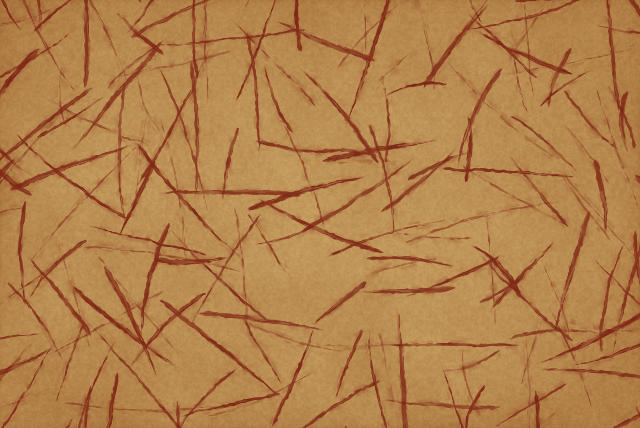
This pattern is drawn by a WebGL 2 fragment shader. Its source:

```glsl
#version 300 es
precision highp float;
// Dry, rust-red brush strokes scattered over grainy tan paper.
// Each cell of a jittered grid owns one bowed, tapered stroke with ragged
// edges; a second, sparser layer adds faint scratches below the bold ones.

#define CELL 0.12            // grid spacing, in canvas heights
#define HALF_LENGTH_MIN 0.07
#define HALF_LENGTH_MAX 0.19
#define HALF_WIDTH_MIN 0.0023
#define HALF_WIDTH_MAX 0.0060
#define BOW 0.030            // sideways bend of a stroke
#define SCRATCH_SHARE 0.5    // part of the cells that hold a scratch
#define GRAIN 0.50           // contrast of the paper fibres
#define VIGNETTE 0.75

uniform vec2 u_resolution;
out vec4 fragColor;

const float PI = 3.14159;
const vec3 PAPER_LIGHT = vec3(0.770, 0.612, 0.370);
const vec3 PAPER_DARK = vec3(0.655, 0.445, 0.230);
const vec3 INK_RED = vec3(0.535, 0.185, 0.100);
const vec3 INK_DEEP = vec3(0.465, 0.125, 0.070);

// Integer hash: four random values in 0..1 for a cell
vec4 random4(ivec2 cell, int salt) {
    uvec4 v = uvec4(ivec4(cell, salt, 7)) * 1664525u + 1013904223u;
    for (int i = 0; i < 2; i++) {
        v.x += v.y * v.w;
        v.y += v.z * v.x;
        v.z += v.x * v.y;
        v.w += v.y * v.z;
        v ^= v >> 16u;
    }
    return vec4(v >> 8u) / 16777216.0;
}

float noise(vec2 p) {
    ivec2 i = ivec2(floor(p));
    vec2 f = fract(p);
    f = f * f * (3.0 - 2.0 * f);
    float low = mix(random4(i, 0).x, random4(i + ivec2(1, 0), 0).x, f.x);
    float high = mix(random4(i + ivec2(0, 1), 0).x, random4(i + ivec2(1, 1), 0).x, f.x);
    return mix(low, high, f.y);
}

float clouds(vec2 p) {
    return 0.55 * noise(p) + 0.30 * noise(p * 2.3 + 17.0) + 0.15 * noise(p * 5.1 + 41.0);
}

// Coverage of one stroke: x = ink, y = smudge beside it
vec2 stroke(vec2 p, ivec2 cell, int layer) {
    vec4 place = random4(cell, 1 + 2 * layer);
    vec4 style = random4(cell, 2 + 2 * layer);
    bool scratch = layer == 1;
    if (scratch && style.w > SCRATCH_SHARE) return vec2(0.0);

    // Stroke frame: x runs along the stroke, y across it
    float angle = PI * place.z;
    vec2 along = vec2(cos(angle), sin(angle));
    vec2 offset = p - (vec2(cell) + place.xy) * CELL;
    float halfLength = mix(HALF_LENGTH_MIN, HALF_LENGTH_MAX, style.x);
    vec2 s = vec2(dot(offset, along), dot(offset, vec2(-along.y, along.x)));
    float t = s.x / halfLength * (place.w < 0.5 ? -1.0 : 1.0);
    s.y -= BOW * (fract(place.w * 2.0) - 0.5) * (1.0 - t * t);
    if (abs(t) > 1.05 || abs(s.y) > 0.035) return vec2(0.0);

    vec2 seed = floor(style.zw * 900.0);
    s.y += 0.004 * (noise(vec2(s.x * 26.0, 0.0) + seed) - 0.5);

    // Blunt head, thinning tail, ragged sides
    float head = smoothstep(-1.03, -0.85, t);
    float tail = 1.0 - smoothstep(-0.1, 1.04, t);
    float pressure = head * mix(tail, sqrt(tail), 0.6);
    float halfWidth = mix(HALF_WIDTH_MIN, HALF_WIDTH_MAX, style.y);
    halfWidth *= scratch ? 0.45 : 1.0;
    float ragged = noise(s * vec2(120.0, 300.0) + seed) - 0.5;
    float edge = abs(s.y) - halfWidth * (0.25 + 0.75 * pressure) - 0.0034 * ragged;
    float soft = max(0.0011, 0.7 / u_resolution.y);
    float ink = (1.0 - smoothstep(-soft, soft, edge)) * smoothstep(0.0, 0.2, pressure);

    // Bristle streaks open up towards the tail
    float bristles = smoothstep(0.25, 0.60, noise(s * vec2(38.0, 380.0) + seed + 50.0));
    float dryness = scratch ? 0.8 : mix(0.25, 0.70, smoothstep(-0.5, 1.0, t));
    ink *= mix(1.0, bristles, dryness);
    ink *= scratch ? mix(0.35, 0.75, style.z) : mix(0.80, 1.0, style.z);

    // Broken, powdery trace beside the stroke
    float powder = smoothstep(0.52, 0.85, noise(s * vec2(55.0, 130.0) + seed + 90.0));
    float reach = exp(-s.y * s.y / 0.00013) * smoothstep(0.0, 0.5, pressure);
    return vec2(ink, 0.28 * powder * reach);
}

vec3 paper(vec2 p, vec2 uv) {
    float fibres = 0.6 * noise(p * 240.0) + 0.4 * noise(p * 115.0 + 30.0) - 0.5;
    vec2 border = uv * (1.0 - uv);
    float frame = 1.0 - pow(16.0 * border.x * border.y, 0.3);
    float shade = 0.16 + GRAIN * fibres + 0.45 * (clouds(p * 7.0) - 0.5) + VIGNETTE * frame;
    return mix(PAPER_LIGHT, PAPER_DARK, clamp(shade, -0.15, 1.25));
}

void main() {
    vec2 uv = gl_FragCoord.xy / u_resolution;
    vec2 p = gl_FragCoord.xy / u_resolution.y;

    // Gather strokes from all cells within reach
    ivec2 home = ivec2(floor(p / CELL));
    vec2 bare = vec2(1.0);
    for (int layer = 0; layer < 2; layer++)
        for (int y = -2; y <= 2; y++)
            for (int x = -2; x <= 2; x++)
                bare *= 1.0 - stroke(p, home + ivec2(x, y), layer);

    // Paper, then smudges, then ink with uneven depth
    vec3 inkColor = mix(INK_RED, INK_DEEP, noise(p * 90.0 + 60.0));
    vec3 color = mix(paper(p, uv), INK_RED, 1.0 - bare.y);
    color = mix(color, inkColor, 0.96 * (1.0 - bare.x));
    fragColor = vec4(color, 1.0);
}
```
